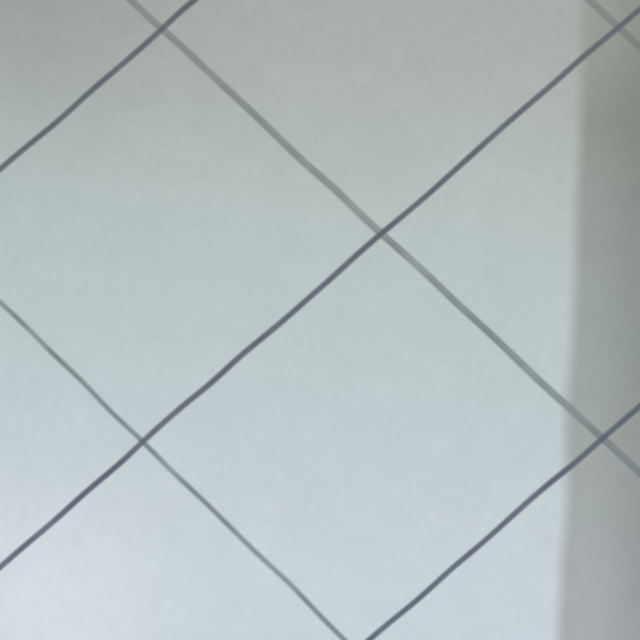
Give the GLSL for this texture, as a Shadertoy shader.

```glsl
const vec3 COOL_TILE  = vec3(0.785, 0.825, 0.855);
const vec3 MID_TILE   = vec3(0.730, 0.780, 0.780);
const vec3 WARM_TILE  = vec3(0.660, 0.680, 0.665);
const vec3 GLARE      = vec3(0.860, 0.900, 0.910);
const vec3 DARK_GROUT = vec3(0.365, 0.390, 0.415);
const vec3 PALE_GROUT = vec3(0.470, 0.505, 0.490);
const vec3 SHADE_TINT = vec3(0.835, 0.825, 0.805);

const float RISING_SLOPE    = 0.872;
const float RISING_OFFSET   = 0.1146;
const float RISING_SPACING  = 0.619;
const float FALLING_SLOPE   = 0.932;
const float FALLING_OFFSET  = 1.191;
const vec3  FALLING_SPACING = vec3(0.0184, -0.0303, 0.678); // x, y, constant
const float DARK_HALF_WIDTH = 0.0042;
const float PALE_HALF_WIDTH = 0.0054;
const float GROUT_BLUR      = 0.0030;
const float LINE_WOBBLE     = 0.0040;
const float GRAIN           = 0.012;
const float MOTTLE          = 0.020;

float hash(vec2 p) {
    p = fract(p * vec2(0.1031, 0.1137));
    p += dot(p, p.yx + 33.33);
    return fract((p.x + p.y) * p.x * 37.0);
}

float noise(vec2 p) {
    vec2 i = floor(p), f = fract(p);
    f = f * f * (3.0 - 2.0 * f);
    return mix(mix(hash(i), hash(i + vec2(1, 0)), f.x),
               mix(hash(i + vec2(0, 1)), hash(i + vec2(1, 1)), f.x), f.y);
}

float fbm(vec2 p) {
    float sum = 0.0, amplitude = 0.5;
    for (int i = 0; i < 4; i++) {
        sum += amplitude * noise(p);
        p = p * 2.03 + 17.0;
        amplitude *= 0.5;
    }
    return sum;
}

// Signed distance to the nearest of a family of slanted lines
float lineDistance(float height, float spacing, float slope) {
    float cell = height / spacing;
    return (cell - round(cell)) * spacing / sqrt(1.0 + slope * slope);
}

float groutMask(float d, float halfWidth, float blur) {
    return 1.0 - smoothstep(halfWidth - blur, halfWidth + blur, abs(d));
}

// Broad daylight gradient over the glazed tiles
vec3 tileColor(vec2 uv) {
    float h = uv.y + 0.12 * (uv.x - 0.4) + 0.08 * (fbm(uv * 4.0) - 0.47);
    vec3 color = mix(COOL_TILE, MID_TILE, smoothstep(0.05, 0.58, h));
    color = mix(color, WARM_TILE, smoothstep(0.52, 1.08, h));
    float glare = exp(-dot(uv - vec2(0.07, 0.02), uv - vec2(0.07, 0.02)) * 28.0);
    color = mix(color, GLARE, 0.6 * glare);
    color *= 1.0 - 0.08 * exp(-dot(uv - vec2(0, 1), uv - vec2(0, 1)) * 12.0);
    color += MOTTLE * (fbm(uv * 26.0) - 0.47);
    return color + GRAIN * (noise(uv * 150.0) - 0.5);
}

// Soft upright shadow along the right side
vec3 shadowTint(vec2 uv) {
    float edge = mix(0.873, 0.912, uv.y) + 0.008 * (noise(uv * 9.0) - 0.5);
    float shade = smoothstep(edge - 0.014, edge + 0.016, uv.x);
    shade *= 1.0 - 0.55 * smoothstep(0.78, 1.0, uv.y);
    float corner = smoothstep(0.91, 1.02, uv.x);
    return mix(vec3(1), SHADE_TINT, shade) * (1.0 - 0.09 * corner);
}

void mainImage(out vec4 fragColor, in vec2 fragCoord) {
    vec2 uv = fragCoord / iResolution.xy;
    float blur = max(GROUT_BLUR, 1.0 / iResolution.y);

    // Two crossing families of joints, slightly uneven
    float wobble = LINE_WOBBLE * (noise(uv * 11.0) - 0.5);
    float risingHeight = uv.y - RISING_OFFSET - RISING_SLOPE * uv.x;
    float fallingHeight = uv.y - FALLING_OFFSET + FALLING_SLOPE * uv.x;
    float fallingSpacing = dot(FALLING_SPACING, vec3(uv, 1));
    float rising = lineDistance(risingHeight, RISING_SPACING, RISING_SLOPE) + wobble;
    float falling = lineDistance(fallingHeight, fallingSpacing, FALLING_SLOPE) - wobble;

    // Pale joints narrow toward the lower left and have a lighter core
    float upper = smoothstep(-0.6, -0.1, fallingHeight);
    float paleWidth = PALE_HALF_WIDTH * mix(0.68, 1.0, upper);
    float pale = groutMask(falling, paleWidth, blur * 1.15);
    float core = groutMask(falling - 0.0008, 0.0012, blur) * upper;
    float wear = 0.82 + 0.30 * (noise(uv * 34.0) - 0.5);
    float dark = groutMask(rising, DARK_HALF_WIDTH, blur);
    float darkWear = 0.91 + 0.16 * (noise(uv * 23.0 + 5.0) - 0.5);

    vec3 coolShift = vec3(-0.01, 0.0, 0.035) * (1.0 - uv.y);
    vec3 color = tileColor(uv) * shadowTint(uv);
    color = mix(color, PALE_GROUT + coolShift, pale * wear * (1.0 - 0.22 * core));
    color = mix(color, DARK_GROUT + coolShift, dark * darkWear);
    fragColor = vec4(clamp(color, 0.0, 1.0), 1.0);
}
```
